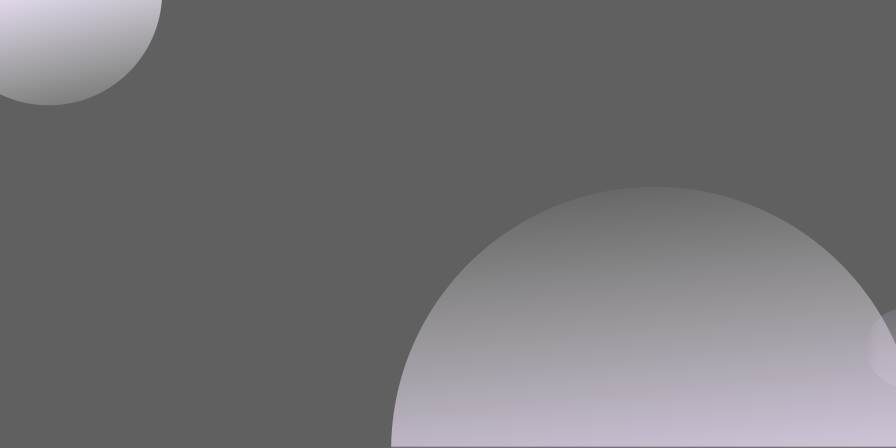
Give the GLSL for this background, as a WebGL 2 fragment shader.

```glsl
#version 300 es
precision highp float;

// Three softly shaded discs on a flat grey field, cropped by the canvas edges.
// Each disc is a circle distance function filled with a slightly tilted linear
// gradient from grey to pale lilac; a hairline of field closes the base.

uniform vec2 u_resolution;
out vec4 fragColor;

// Antialiased coverage of a disc; lengths are in canvas heights.
float disc(vec2 p, vec2 center, float radius) {
    float pixel = 1.0 / u_resolution.y;
    return clamp(0.5 - (length(p - center) - radius) / pixel, 0.0, 1.0);
}

// Three-stop gradient with its middle stop at t = 0.5.
vec3 ramp(vec3 start, vec3 middle, vec3 end, float t) {
    t = clamp(t, 0.0, 1.0) * 2.0;
    return t < 1.0 ? mix(start, middle, t) : mix(middle, end, t - 1.0);
}

void main() {
    vec2 p = gl_FragCoord.xy / u_resolution.y;
    // Anchor horizontally to a canvas that is two units wide.
    p.x *= 2.0 * u_resolution.y / u_resolution.x;

    vec3 field = vec3(0.377);
    vec3 color = field;

    // Upper left disc: lilac at the corner, grey along its lower rim.
    float cornerFade = ((1.0 - p.y) + 0.2 * p.x) / 0.256;
    vec3 cornerFill = ramp(vec3(0.88, 0.85, 0.92), vec3(0.69, 0.68, 0.70),
                           vec3(0.50, 0.505, 0.50), cornerFade);
    color = mix(color, cornerFill, disc(p, vec2(0.109, 1.018), 0.253));

    // Large dome: nearly melts into the field on top, lilac at the base.
    float domeFade = (0.584 - p.y + 0.1 * (p.x - 1.46)) / 0.584;
    vec3 domeFill = ramp(vec3(0.405, 0.408, 0.402), vec3(0.600, 0.590, 0.605),
                         vec3(0.780, 0.745, 0.815), domeFade);
    // Let the lower right keep brightening past the last stop.
    domeFill += 0.25 * max(domeFade - 1.0, 0.0);
    float dome = disc(p, vec2(1.461, -0.005), 0.588);
    color = mix(color, domeFill, dome);

    // Small translucent disc on the right edge, denser towards its base.
    float smallFade = clamp((0.313 - p.y) / 0.177, 0.0, 1.0);
    float smallAlpha = mix(0.15, 0.6, smallFade) * smoothstep(1.925, 1.965, p.x);
    color = mix(color, vec3(0.78, 0.74, 0.81),
                smallAlpha * disc(p, vec2(2.023, 0.224), 0.089));

    // Hairline of bare field under the dome, filtered over one pixel.
    float hairline = clamp(0.5 + (0.003 - p.y) * u_resolution.y, 0.0, 1.0);
    color = mix(color, field, 0.8 * hairline);

    fragColor = vec4(color, 1.0);
}
```
